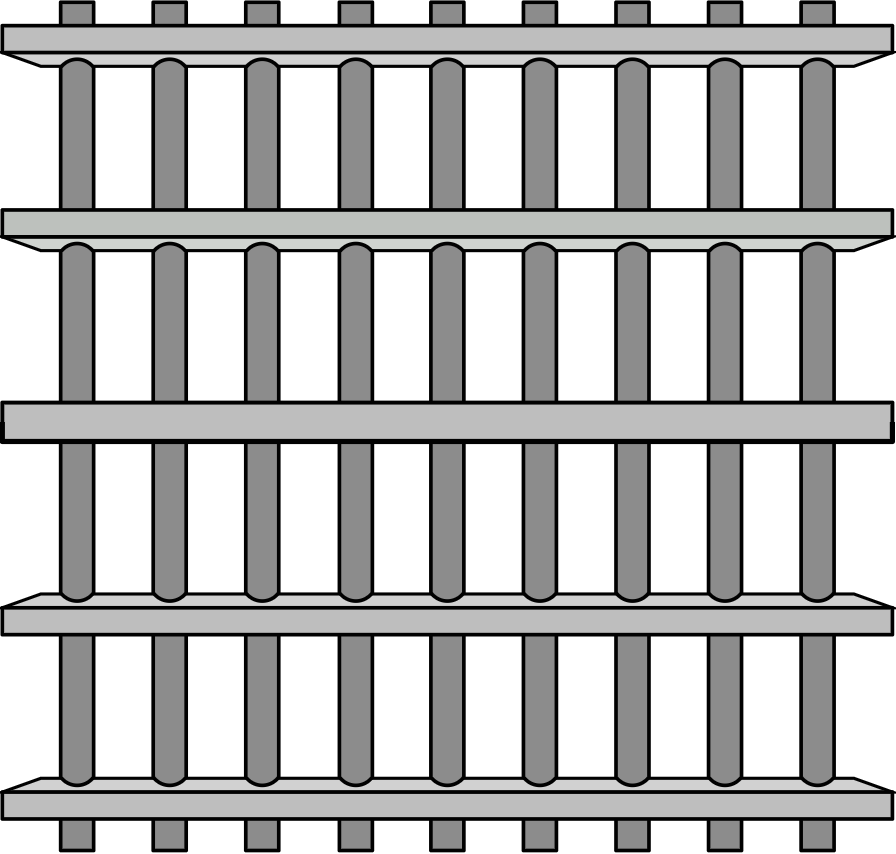
Reproduce this pattern procedurally as a WebGL 1 fragment shader.

```glsl
precision highp float;

uniform vec2 u_resolution;

// Lengths are fractions of the canvas width
const float ROD_PITCH = 0.1033;
const float ROD_HALF = 0.0184;
const float CAP_RADIUS = 0.0228;
const float BAR_HALF_LENGTH = 0.4967;
const float BAR_HALF = 0.0150;
const float LEDGE_DEPTH = 0.0154;
const float LINE = 0.0041;

const vec3 INK = vec3(0.005);
const vec3 ROD_GRAY = vec3(0.55);
const vec3 BAR_GRAY = vec3(0.745);
const vec3 LEDGE_GRAY = vec3(0.82);
const vec3 GREEN_TINT = vec3(-0.003, 0.011, -0.003);

float coverage(float d, float pixel) {
  return clamp(0.5 - d / pixel, 0.0, 1.0);
}

// Filled shape with an outline centred on its edge
vec3 outlined(vec3 below, float d, vec3 fill, float line, float pixel) {
  vec3 color = mix(below, fill, coverage(d, pixel));
  return mix(color, INK, coverage(abs(d) - 0.5 * line, pixel));
}

float box(vec2 p, vec2 halfSize) {
  vec2 q = abs(p) - halfSize;
  return length(max(q, 0.0)) + min(max(q.x, q.y), 0.0);
}

// Rod running from start up to a shallow round tip
float cappedRod(vec2 p, float start, float tip, float halfWidth, float radius) {
  float rise = max(p.y - (tip - radius), 0.0);
  float cap = length(vec2(p.x, rise)) - radius;
  return max(max(abs(p.x) - halfWidth, start - p.y), cap);
}

// Trapezoid whose ends slant inward with depth
float ledge(float x, float depth, float halfLength, float maxDepth) {
  float slant = dot(vec2(abs(x) - halfLength, depth), vec2(0.337, 0.941));
  return max(max(depth - maxDepth, -depth), slant);
}

// Offset from the nearest of nine rods, the fourth slightly askew
float rodOffset(float x, float pitch) {
  float index = clamp(floor(x / pitch + 0.5), -4.0, 4.0);
  float askew = abs(index + 1.0) < 0.5 ? 0.0012 : 0.0;
  return x - index * pitch - askew;
}

void main() {
  float pixel = 1.0 / u_resolution.x;
  vec2 p = gl_FragCoord.xy * pixel - vec2(0.4993, 0.4818);
  float upper = step(0.0, p.y);

  // Upper and lower halves mirror each other
  vec2 m = vec2(p.x, abs(p.y));
  vec2 rod = vec2(rodOffset(p.x, ROD_PITCH), m.y);
  vec3 color = vec3(1.0);

  // Square rod ends beyond the outer bars
  float rodEnd = mix(0.4779, 0.4688, upper);
  float stub = box(rod - vec2(0.0, rodEnd - 0.025), vec2(ROD_HALF, 0.025));
  color = outlined(color, stub, ROD_GRAY, LINE, pixel);

  // Bar rows from the outside in: ledge, rods over it, bar face
  for (int i = 0; i < 2; i++) {
    float row = 1.0 - float(i);
    float barY = 0.2220 + 0.2057 * row;
    float rodStart = 0.2220 * row - 0.01 * (1.0 - row);
    vec3 tint = GREEN_TINT * upper * (1.0 - row);

    float shelf = ledge(m.x, barY - BAR_HALF - m.y, BAR_HALF_LENGTH, LEDGE_DEPTH);
    color = outlined(color, shelf, LEDGE_GRAY + tint, 0.85 * LINE, pixel);

    float shaft = cappedRod(rod, rodStart, barY - 0.0225, ROD_HALF, CAP_RADIUS);
    color = outlined(color, shaft, ROD_GRAY, LINE, pixel);

    float face = box(m - vec2(0.0, barY), vec2(BAR_HALF_LENGTH, BAR_HALF));
    color = outlined(color, face, BAR_GRAY + tint, LINE, pixel);
  }

  // Middle bar, heavier along its bottom edge
  float middle = box(p - vec2(0.0, 0.0003), vec2(BAR_HALF_LENGTH, 0.0217));
  float middleLine = mix(0.0058, 0.0044, upper);
  color = outlined(color, middle, BAR_GRAY, middleLine, pixel);

  gl_FragColor = vec4(color, 1.0);
}
```
